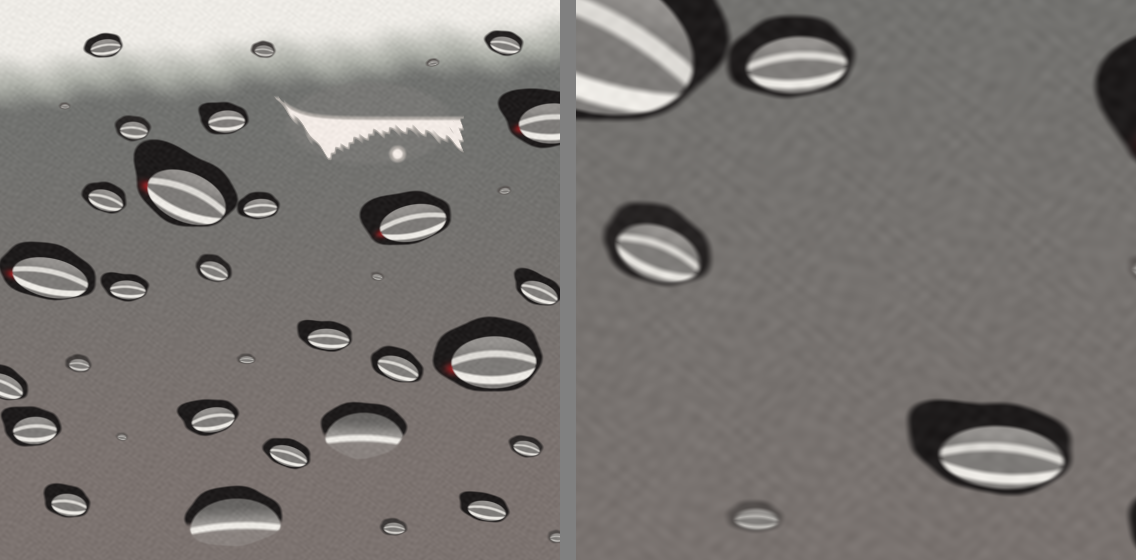
Left, the full canvas; right, a detail of the centre.
Write a Shadertoy shader that draws this texture.

```glsl
float hash(float n) {
    return fract(sin(n * 12.99) * 4375.85);
}

// Grey sheet fading into a pale band along the top
vec3 sheet(vec2 uv) {
    vec3 grey = mix(vec3(0.44, 0.445, 0.435), vec3(0.485, 0.45, 0.437), smoothstep(0.9, 0.1, uv.y));
    float wobble = 0.006 * sin(uv.x * 23.0) + 0.004 * sin(uv.x * 61.0 + uv.y * 40.0);
    float height = uv.y - 0.845 - 0.07 * uv.x + wobble;
    vec3 color = mix(grey, vec3(0.67, 0.68, 0.65), smoothstep(-0.05, 0.01, height));
    return mix(color, vec3(0.93, 0.92, 0.90), smoothstep(-0.01, 0.07, height));
}

// Fine grain from layered sines
float grain(vec2 uv) {
    float sum = 0.0;
    for (float i = 1.0; i < 8.0; i++) {
        vec2 dir = vec2(cos(i * 2.4), sin(i * 2.4));
        sum += sin(dot(uv, dir) * (250.0 + 70.0 * i) + 3.0 * sin(dot(uv, dir.yx) * 90.0 + i));
    }
    return sum * 0.004;
}

// Torn bright patch inside a faint film
vec3 splash(vec3 color, vec2 uv) {
    float film = length((uv - vec2(0.66, 0.78)) / vec2(0.15, 0.075));
    color = mix(color, vec3(0.49, 0.485, 0.475), 0.6 * smoothstep(1.05, 0.9, film));
    float s = (uv.x - 0.5) / 0.32;
    float torn = 0.004 * sin(uv.x * 190.0) + 0.003 * sin(uv.x * 410.0 + uv.y * 300.0);
    float top = 0.788 + 0.035 * exp(-10.0 * max(s, 0.0));
    float bottom = max(0.82 - 0.37 * s, 0.768 - 0.28 * (s - 0.68) * (s - 0.68));
    float d = max(uv.y - top, bottom - uv.y + torn);
    d = max(d, abs(uv.x - 0.66) - 0.16 + 2.0 * torn);
    d = min(d, length(uv - vec2(0.71, 0.725)) - 0.011);
    color = mix(color, vec3(0.68, 0.66, 0.64), smoothstep(0.007, 0.0, d));
    return mix(color, vec3(0.95, 0.92, 0.90), smoothstep(0.001, -0.005, d));
}

// Drop with a dark upper rim and two bright reflected arcs
vec3 drop(vec3 color, vec2 offset, float radius, float seed, bool dome) {
    float tilt = dome ? 0.08 * (hash(seed) - 0.5) : mix(-0.4, 0.22, hash(seed));
    float c = cos(tilt), s = sin(tilt);
    vec2 p = vec2(c * offset.x + s * offset.y, c * offset.y - s * offset.x) / radius;
    if (dot(p, p) > 4.0) return color;
    p.y /= mix(0.56, 0.72, hash(seed + 3.1));
    float soft = 0.0035 / radius;
    float size = smoothstep(0.008, 0.04, radius);

    // Outline, sometimes drawn out to the upper left
    float angle = atan(p.y, p.x);
    float tail = radius > 0.04 && !dome ? step(0.4, hash(seed + 7.7)) : 0.0;
    float outer = length(p) - 1.0 - 0.035 * sin(3.0 * angle + seed) - 0.02 * sin(7.0 * angle + seed * 2.0);
    outer -= tail * 0.32 * pow(max(cos(angle - 2.45), 0.0), 9.0);
    float body = smoothstep(soft, -soft, outer);

    vec2 q = (p - vec2(0.09, -0.2)) / vec2(0.78, 0.7);
    if (dome) q = (p - vec2(0.04, -0.4)) / vec2(0.93, 1.0);
    float inner = smoothstep(soft, -soft, length(q) - 1.0);

    // Dark rim, open below on domes
    float rim = dome ? smoothstep(-0.32, -0.08, p.y) : 1.0;
    vec3 dark = mix(vec3(0.36, 0.34, 0.33), vec3(0.115, 0.105, 0.105), size);
    color = mix(color, dark, body * rim);
    float glint = exp(-dot(p - vec2(-0.65, -0.35), p - vec2(-0.65, -0.35)) * 45.0);
    color += vec3(0.5, 0.02, 0.03) * glint * body * smoothstep(0.05, 0.08, radius) * rim;

    // Lens interior
    float shade = dome ? mix(0.64, 0.40, smoothstep(0.0, 0.8, q.y)) : mix(0.49, 0.58, smoothstep(0.2, 0.8, q.y));
    float fill = dome ? mix(0.35, 1.0, smoothstep(-0.15, 0.1, q.y)) : 1.0;
    color = mix(color, vec3(shade, shade * 0.98, shade * 0.96), inner * body * fill);

    // Reflected arcs
    float upperArc = abs(q.y - 0.33 + 0.3 * q.x * q.x) - 0.1;
    float lowerArc = abs(q.y + 0.68 - 0.3 * q.x * q.x) - 0.13;
    if (dome) {
        upperArc = 1.0;
        lowerArc = abs(q.y - 0.1 + 0.13 * q.x * q.x) - 0.085;
    }
    float upper = smoothstep(soft + 0.06, -soft, upperArc) * 0.85;
    float lower = smoothstep(soft + 0.05, -soft, lowerArc);
    float bright = max(upper, lower) * inner * body * mix(0.6, 1.0, size);
    return mix(color, vec3(0.93, 0.92, 0.90), bright);
}

void mainImage(out vec4 fragColor, in vec2 fragCoord) {
    vec2 uv = fragCoord / iResolution.xy;
    vec3 color = splash(sheet(uv), uv);

    // Evenly spread drops of mixed size
    for (int i = 0; i < 40; i++) {
        float n = float(i);
        vec2 center = fract(vec2(0.32, 0.68) + n * vec2(0.7549, 0.5698));
        center += 0.035 * (vec2(hash(n + 0.3), hash(n + 5.9)) - 0.5);
        int kind = i % 5;
        float vary = hash(n + 2.6);
        float radius = mix(0.032, 0.05, vary);
        if (kind == 0) radius = mix(0.075, 0.108, vary);
        if (kind == 2) radius = mix(0.02, 0.036, vary);
        if (kind == 4) radius = mix(0.009, 0.018, vary);
        if (center.y > 0.82) radius = min(radius, 0.034);
        bool crowded = length((center - vec2(0.66, 0.77)) / vec2(0.22, 0.11)) < 1.0;
        if (crowded || center.y > 0.95) continue;
        bool dome = kind == 0 && center.y < 0.33;
        color = drop(color, uv - center, radius, n * 1.7, dome);
    }
    fragColor = vec4(color + grain(uv), 1.0);
}
```
